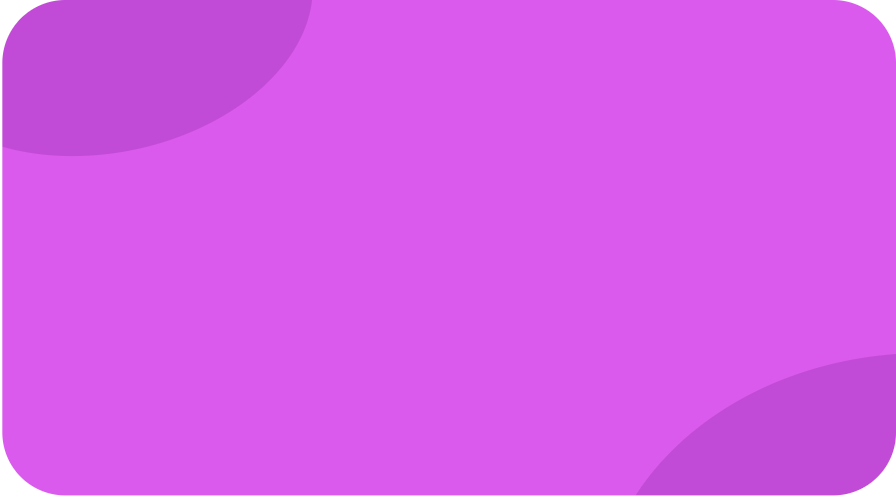
This background is drawn by a WebGL 1 fragment shader. Its source:

```glsl
precision highp float;
// A flat orchid card with rounded corners on white, with a darker
// ellipse cut off by its top left and bottom right corners.
// All shapes are signed distances in units of the canvas height.

uniform vec2 u_resolution;

const vec3 PAPER  = vec3(1.0);
const vec3 ORCHID = vec3(0.851, 0.353, 0.925);
const vec3 PLUM   = vec3(0.757, 0.294, 0.839);

const vec2  CARD_MARGIN = vec2(0.0047, 0.0012); // gap at left and bottom
const float CARD_RADIUS = 0.127;

// Centres are offsets from the canvas corner each ellipse belongs to.
const vec2  TOP_CENTRE = vec2(0.2139, -0.0247);
const vec2  TOP_RADII  = vec2(0.4214, 0.2828);
const float TOP_TILT   = 0.207;
const vec2  LOW_CENTRE = vec2(0.0577, -0.2511);
const vec2  LOW_RADII  = vec2(0.6594, 0.5394);
const float LOW_TILT   = 0.0;

float roundedBox(vec2 p, vec2 halfSize, float radius) {
  vec2 q = abs(p) - halfSize + radius;
  return length(max(q, 0.0)) + min(max(q.x, q.y), 0.0) - radius;
}

// First-order distance to an ellipse turned counterclockwise by tilt.
float tiltedEllipse(vec2 p, vec2 radii, float tilt) {
  float c = cos(tilt), s = sin(tilt);
  vec2 q = vec2(c * p.x + s * p.y, c * p.y - s * p.x);
  float k = length(q / radii);
  return k * (k - 1.0) / max(length(q / (radii * radii)), 1e-4);
}

// Share of a pixel that lies inside a shape.
float coverage(float distance) {
  return clamp(0.5 - distance * u_resolution.y, 0.0, 1.0);
}

void main() {
  vec2 p = gl_FragCoord.xy / u_resolution.y;
  vec2 canvas = vec2(u_resolution.x / u_resolution.y, 1.0);

  // Corner ellipses
  float top = tiltedEllipse(p - vec2(0.0, canvas.y) - TOP_CENTRE, TOP_RADII, TOP_TILT);
  float low = tiltedEllipse(p - vec2(canvas.x, 0.0) - LOW_CENTRE, LOW_RADII, LOW_TILT);
  vec3 color = mix(ORCHID, PLUM, coverage(min(top, low)));

  // Card outline
  vec2 cardCentre = 0.5 * (canvas + CARD_MARGIN);
  float card = roundedBox(p - cardCentre, canvas - cardCentre, CARD_RADIUS);
  gl_FragColor = vec4(mix(PAPER, color, coverage(card)), 1.0);
}
```
